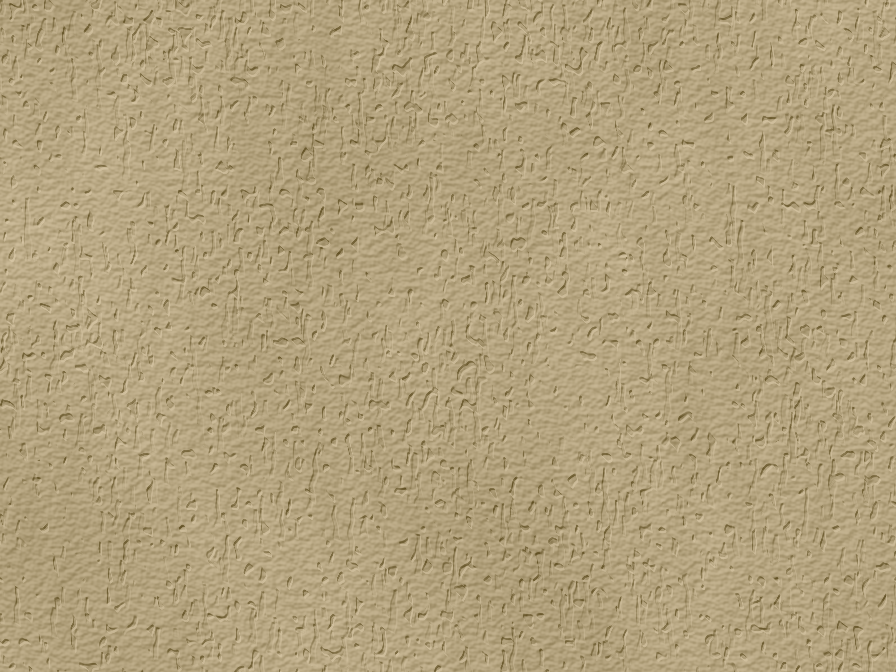
This texture is drawn by a Shadertoy shader. Its source:

```glsl
// Scratched sand-coloured stucco: a height field of fine plaster grain, crumbled
// pits and tapering vertical grooves, shaded by its slope towards a light at the
// upper left, then tinted by depth and by broad soft stains.

const vec3 PLASTER = vec3(0.710, 0.644, 0.501);
const vec3 TONE_TINT = vec3(1.0, 1.0, 1.1);
const vec2 TO_LIGHT = vec2(-0.0016, 0.0030);

vec2 hash22(vec2 p) {
    vec3 q = fract(p.xyx * vec3(0.1031, 0.1030, 0.0973));
    q += dot(q, q.yzx + 33.33);
    return fract((q.xx + q.yz) * q.zy);
}

float cornerSlope(vec2 corner, vec2 offset) {
    float angle = 6.2832 * hash22(corner + 200.0).x;
    return dot(vec2(cos(angle), sin(angle)), offset);
}

float gradientNoise(vec2 p) {
    vec2 i = floor(p), f = fract(p);
    vec2 u = f * f * f * (f * (f * 6.0 - 15.0) + 10.0);
    vec2 e = vec2(1.0, 0.0);
    float low = mix(cornerSlope(i, f), cornerSlope(i + e.xy, f - e.xy), u.x);
    float high = mix(cornerSlope(i + e.yx, f - e.yx), cornerSlope(i + e.xx, f - e.xx), u.x);
    return mix(low, high, u.y);
}

// Grooves with narrow, deeper tops, one per jittered grid cell
float grooves(vec2 p, vec2 cell, float seed, float density) {
    float depth = 0.0;
    vec2 home = floor(p / cell);
    for (int j = -1; j <= 1; j++) {
        for (int i = -1; i <= 1; i++) {
            vec2 id = home + vec2(i, j);
            vec2 place = hash22(id + seed);
            vec2 shape = hash22(id + seed + 71.3);
            vec2 kind = hash22(id + seed + 137.7);
            vec2 q = p - (id + place) * cell;
            q.x += q.y * (shape.y - 0.5) * 0.2;
            float halfLength = cell.y * mix(0.15, 0.6, shape.x * shape.x);
            float rise = clamp(0.5 + 0.5 * q.y / halfLength, 0.0, 1.0);
            float halfWidth = cell.x * mix(0.16, 0.07, rise);
            float edge = max(abs(q.x) - halfWidth, abs(q.y) - halfLength);
            float cut = smoothstep(0.0011, -0.0011, edge) * step(kind.x, density);
            depth = max(depth, cut * mix(0.4, 1.0, rise) * mix(0.45, 1.0, kind.y));
        }
    }
    return depth;
}

// Depth of all damage; roughness is higher where the surface is more torn
float damage(vec2 p, float roughness) {
    vec2 warp = vec2(gradientNoise(p * vec2(65.0, 45.0)),
                     gradientNoise(p * vec2(60.0, 50.0) + 31.0));
    vec2 torn = p + warp * vec2(0.006, 0.008);
    float density = clamp(0.48 + roughness, 0.12, 0.85);
    float crumbs = gradientNoise(torn * vec2(78.0, 54.0) + 17.0) + 0.2 * roughness;
    float depth = 0.9 * smoothstep(0.28, 0.38, crumbs);
    depth = max(depth, grooves(torn, vec2(0.028, 0.075), 11.0, density));
    return max(depth, grooves(torn, vec2(0.020, 0.035), 53.0, density));
}

float grain(vec2 p) {
    return 0.6 * gradientNoise(p * vec2(70.0, 100.0))
         + 0.4 * gradientNoise(p * vec2(150.0, 190.0) + 9.0);
}

void mainImage(out vec4 fragColor, in vec2 fragCoord) {
    vec2 p = fragCoord / iResolution.y;

    // Broad variation: torn areas and soft stains
    float roughness = 0.8 * gradientNoise(p * vec2(6.0, 3.5) + 4.0)
                    + 0.5 * gradientNoise(p * vec2(17.0, 8.0) + 40.0);
    float stain = gradientNoise(p * vec2(3.0, 2.4) + 20.0)
                + 0.5 * gradientNoise(p * vec2(24.0, 7.0) + 60.0);

    // Relief: height here compared with height one step towards the light
    float depth = damage(p, roughness);
    float height = grain(p) - depth;
    float heightToLight = grain(p + TO_LIGHT) - damage(p + TO_LIGHT, roughness);
    float slope = height - heightToLight;
    float relief = slope > 0.0 ? slope / (1.0 + 1.4 * slope) : slope;

    float tone = 0.21 * relief - 0.035 * depth + 0.045 * stain;
    fragColor = vec4(clamp(PLASTER + tone * TONE_TINT, 0.0, 1.0), 1.0);
}
```
